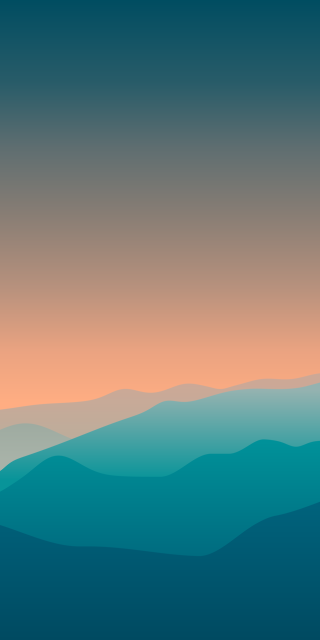
Give the GLSL for this background, as a Shadertoy shader.

```glsl
// Hazy mountain ridges under a dusk sky, from warm horizon to deep blue.
// Each ridge line is a sum of smooth rises and Gaussian bumps; the layers are
// painted back to front, each with its own vertical gradient.

// Gaussian hill (or dip, if height is negative)
float bump(float x, float center, float width, float height) {
    float d = (x - center) / width;
    return height * exp(-d * d);
}

// Smooth climb (or drop) between two positions
float rise(float x, float from, float to, float height) {
    return height * smoothstep(from, to, x);
}

// Linear ramp from low to high colour between two heights
vec3 ramp(vec3 low, vec3 high, float from, float to, float y) {
    return mix(low, high, clamp((y - from) / (to - from), 0.0, 1.0));
}

// Covers everything below the ridge with a soft edge
vec3 paint(vec3 behind, vec3 fill, float ridge, float y, float soft) {
    return mix(behind, fill, smoothstep(-soft, soft, ridge - y));
}

vec3 skyColor(float y) {
    vec3 c = vec3(1.00, 0.68, 0.51);
    c = ramp(c, vec3(0.92, 0.64, 0.505), 0.37, 0.45, y);
    c = ramp(c, vec3(0.72, 0.57, 0.490), 0.45, 0.55, y);
    c = ramp(c, vec3(0.53, 0.49, 0.455), 0.55, 0.667, y);
    c = ramp(c, vec3(0.37, 0.43, 0.440), 0.667, 0.77, y);
    c = ramp(c, vec3(0.16, 0.36, 0.410), 0.77, 0.87, y);
    return ramp(c, vec3(0.00, 0.30, 0.38), 0.87, 1.0, y);
}

// Ridge heights, farthest to nearest
float farRidge(float x) {
    return 0.3594 + 0.05 * x
        + bump(x, 0.12, 0.09, 0.0026) + bump(x, 0.385, 0.065, 0.0135)
        + bump(x, 0.58, 0.07, 0.012) + bump(x, 0.69, 0.03, -0.003)
        + bump(x, 0.82, 0.07, 0.0075) + bump(x, 1.0, 0.07, 0.0073);
}

float hazyHill(float x) {
    return 0.30 + bump(x, 0.08, 0.145, 0.0385);
}

float longSlope(float x) {
    return 0.2735 + 0.14 * x
        + bump(x, -0.01, 0.035, -0.0115) + bump(x, 0.45, 0.27, 0.018)
        + bump(x, 0.515, 0.05, 0.0105) + bump(x, 0.72, 0.10, 0.008)
        + rise(x, 0.78, 0.96, -0.0115);
}

float tealRidge(float x) {
    return 0.222 + rise(x, -0.1, 0.4, 0.033)
        + bump(x, 0.04, 0.05, 0.004) + bump(x, 0.17, 0.11, 0.047)
        + rise(x, 0.50, 0.66, 0.036) + rise(x, 0.715, 0.825, 0.0205)
        + bump(x, 0.82, 0.04, 0.002) + bump(x, 0.925, 0.04, -0.0095);
}

float nearRidge(float x) {
    return 0.1907 + rise(x, -0.12, 0.25, -0.0445)
        + rise(x, 0.28, 0.64, -0.0152) + rise(x, 0.62, 0.86, 0.06)
        + rise(x, 0.80, 1.20, 0.05);
}

void mainImage(out vec4 fragColor, in vec2 fragCoord) {
    vec2 uv = fragCoord / iResolution.xy;
    float x = uv.x, y = uv.y;
    float soft = 0.75 / iResolution.y;

    // Layer gradients
    vec3 farFill  = ramp(vec3(0.73, 0.68, 0.61), vec3(0.80, 0.66, 0.59), 0.30, 0.40, y);
    vec3 hillFill = ramp(vec3(0.66, 0.70, 0.66), vec3(0.62, 0.67, 0.63), 0.28, 0.338, y);
    vec3 longFill = ramp(vec3(0.03, 0.58, 0.60), vec3(0.58, 0.70, 0.69), 0.25, 0.39, y);
    vec3 tealFill = ramp(vec3(0.00, 0.42, 0.50), vec3(0.00, 0.57, 0.60), 0.13, 0.31, y);
    vec3 nearFill = ramp(vec3(0.00, 0.29, 0.38), vec3(0.00, 0.385, 0.485), 0.0, 0.21, y);

    // Back to front
    vec3 color = skyColor(y);
    color = paint(color, farFill, farRidge(x), y, soft);
    color = paint(color, hillFill, hazyHill(x), y, soft);
    color = paint(color, longFill, longSlope(x), y, soft);
    color = paint(color, tealFill, tealRidge(x), y, soft);
    color = paint(color, nearFill, nearRidge(x), y, soft);
    fragColor = vec4(color, 1.0);
}
```
